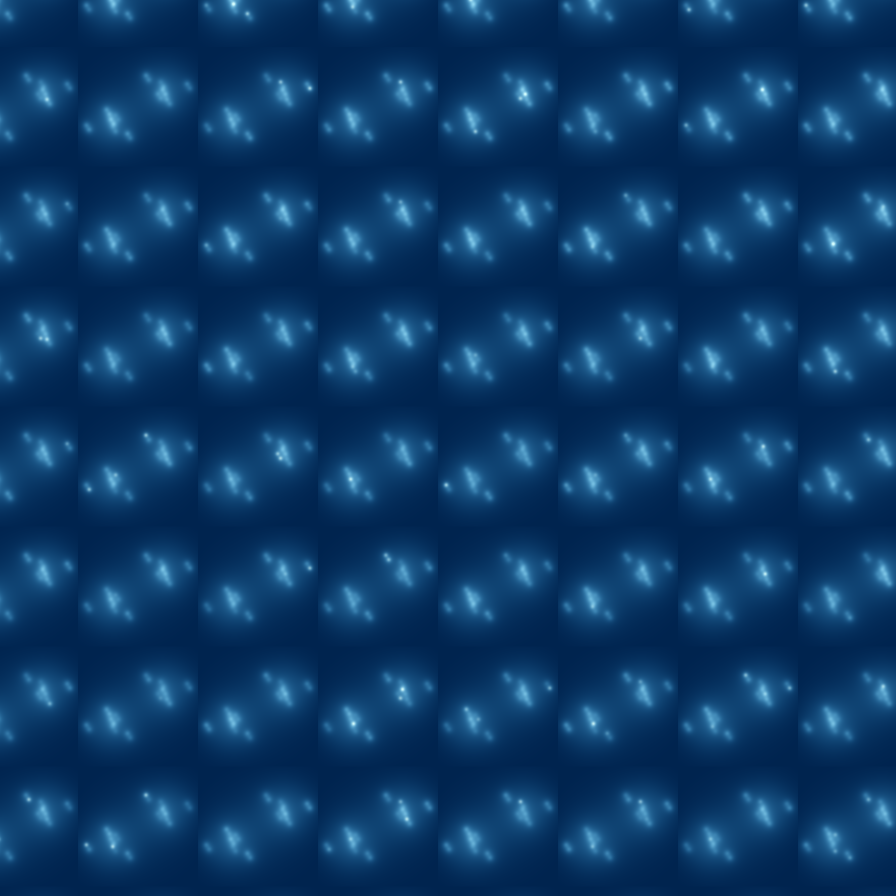
A Shadertoy shader for this pattern:

```glsl
// Square tiles of blue light: two point-symmetric clusters of glowing spots
// per tile. Gaussian halos and twin cores are summed, cut off at the tile
// edge, varied by a hash per tile and coloured by a quadratic blue ramp.

float hash(vec3 p) {
    p = fract(p * vec3(0.1031, 0.1130, 0.0973));
    p += dot(p, p.yzx + 33.33);
    return fract((p.x + p.y) * p.z);
}

// Deep blue through pale cyan to near white
vec3 blueRamp(float t) {
    t = clamp(t, 0.0, 1.5);
    return vec3(0.23 * t + 0.17 * t * t,
                0.14 + 0.55 * t,
                0.31 + 0.65 * t - 0.12 * t * t);
}

// Returns the glow in x and the rare warm sparkle in y
vec2 clusterLight(vec2 p, vec2 tile, float side) {
    // Position and weight of each spot
    vec3 spots[6] = vec3[6](vec3(-0.18, -0.032, 0.95), vec3(-0.012, 0.098, 0.95),
                            vec3(0.065, 0.052, 0.55), vec3(0.024, 0.016, 1.1),
                            vec3(0.04, -0.048, 0.6), vec3(0.163, -0.103, 0.9));
    float glow = 0.25 * exp(-dot(p, p) / 0.05);
    float sparkle = 0.0;
    float gain = 0.37 + 0.008 * tile.y + 0.004 * tile.x;

    for (int i = 0; i < 6; i++) {
        for (int j = 0; j < 2; j++) {
            float twin = float(j) * 2.0 - 1.0;
            vec3 id = vec3(tile + 7.0, float(i * 2 + j) + side * 12.0 + 1.0);
            vec2 d = p - spots[i].xy - twin * vec2(0.012, -0.019);
            float r2 = dot(d, d);

            // Soft core with a long tail
            float strength = gain * spots[i].z * (0.75 + 0.5 * hash(id));
            glow += strength / pow(1.0 + r2 / 0.0011, 1.5);

            // Small bright point on a few cores
            float lit = smoothstep(0.92, 1.0, hash(id + 41.7));
            sparkle += lit * exp(-r2 / 0.0003);
        }
    }
    return vec2(glow, sparkle);
}

vec3 tiledLight(vec2 p) {
    vec2 grid = p * 7.47 - vec2(0.652, 0.08);
    vec2 tile = floor(grid);
    vec2 q = fract(grid) - 0.5;
    vec2 offset = vec2(0.24, 0.14);

    // The second cluster is the first turned by half a turn
    vec2 light = clusterLight(q + offset, tile, 0.0)
               + clusterLight(offset - q, tile, 1.0);
    float glow = light.x + 0.11 * exp(-dot(q, q) / 0.13) - 0.01;
    vec3 warmth = vec3(0.12, 0.03, -0.03) * light.y;
    return blueRamp(glow + 0.45 * light.y) + warmth;
}

void mainImage(out vec4 fragColor, in vec2 fragCoord) {
    // Four samples per pixel smooth the tile seams
    vec3 color = vec3(0.0);
    for (int k = 0; k < 4; k++) {
        vec2 shift = vec2(float(k % 2), float(k / 2)) * 0.5 - 0.25;
        color += tiledLight((fragCoord + shift) / iResolution.y);
    }
    fragColor = vec4(clamp(color / 4.0, 0.0, 1.0), 1.0);
}
```
